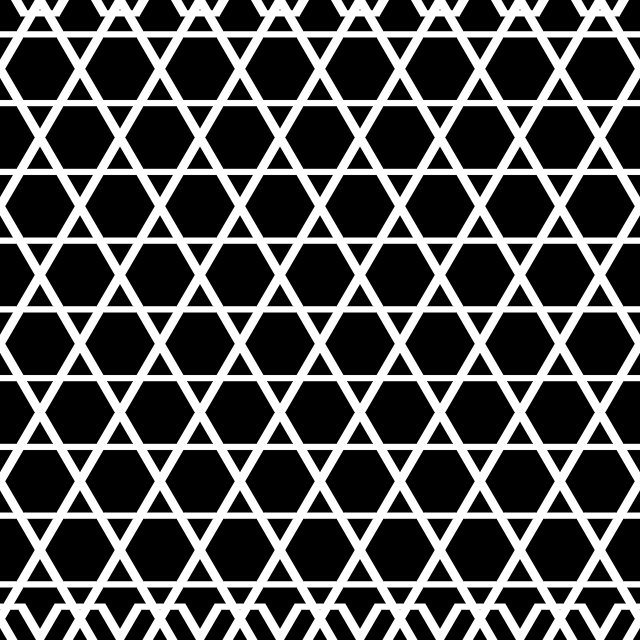
This pattern is drawn by a three.js fragment shader. Its source:

```glsl
// White kagome lattice of hexagons and triangles on black, with cut trapezoid hems at top and bottom.
varying vec2 vUv;

const float COLUMNS = 8.0;            // repeats across; one repeat is one unit
const float ROW = 0.8594;             // height of one lattice row
const float BAR_HALF = 0.039;         // half width of level lines
const float STRUT_HALF = 0.0567;      // half width of slanted lines
const float SOFT = 0.008;             // edge smoothing
const float TOP_BAR = 0.167;          // depth of the upper hem bar
const float TOP_SPAN = 0.2;           // half length of the upper hem bar
const float BOTTOM_BAR = 7.583;       // depth of the lower hem bar
const float BOTTOM_SPAN = 0.273;      // half length of the lower hem bar
const vec3 GROUND = vec3(0.0);
const vec3 LINE = vec3(1.0);

const float LEAN = 0.5 / ROW;         // sideways shift per unit of height

// Scale from level distance to distance square to a strut
float strutScale() {
  return inversesqrt(1.0 + LEAN * LEAN);
}

// Distance to the middle of the unit cell
float fromCentre(float x) {
  return abs(fract(x) - 0.5);
}

// Three families of parallel lines; depth is measured down from the top
float lattice(float x, float depth) {
  float row = depth / ROW;
  float level = fromCentre(row) * ROW - BAR_HALF;
  float rising = fromCentre(x + 0.5 * row);
  float falling = fromCentre(x - 0.5 * row);
  float strut = min(rising, falling) * strutScale() - STRUT_HALF;
  return min(level, strut);
}

// Bar with two arms that spread outward towards the canvas edge
float hem(float side, float outward, float span) {
  float across = (side - span - outward * LEAN) * strutScale();
  float arm = max(abs(across) - STRUT_HALF, -outward - BAR_HALF);
  float bar = max(abs(outward) - BAR_HALF, across - STRUT_HALF);
  return min(arm, bar);
}

void main() {
  float x = vUv.x * COLUMNS;
  float depth = (1.0 - vUv.y) * COLUMNS;

  float d = lattice(x, depth);
  d = min(d, hem(fromCentre(x), TOP_BAR - depth, TOP_SPAN));
  d = min(d, hem(fromCentre(x + 0.5), depth - BOTTOM_BAR, BOTTOM_SPAN));

  float ink = 1.0 - smoothstep(-SOFT, SOFT, d);
  gl_FragColor = vec4(mix(GROUND, LINE, ink), 1.0);
}
```
